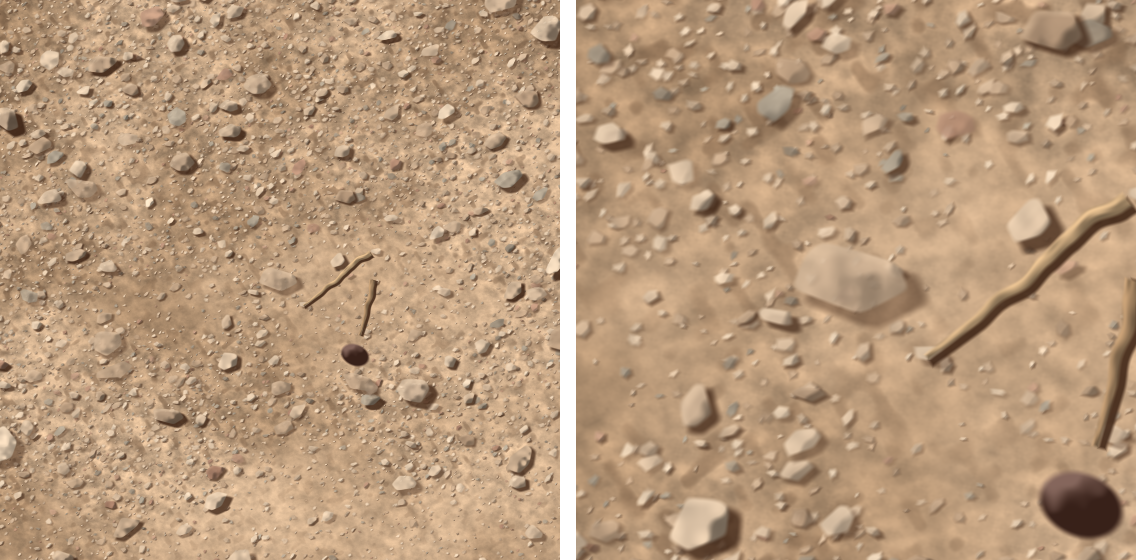
Left: the whole. Right: its middle third, enlarged.
Reproduce this texture procedurally as a three.js fragment shader.

```glsl
// Dry sandy ground strewn with angular pebbles, grit, two twigs and a dark seed.
// Noise makes the soil; jittered grids scatter rounded polygons in many sizes,
// lit from the upper left with short brown shadows to the lower right.
varying vec2 vUv;

const vec2 LIGHT = vec2(-0.77, 0.64);
const vec3 SHADOW = vec3(0.25, 0.15, 0.09);

float hash(vec2 p) {
  vec3 q = fract(vec3(p.xyx) * 0.1031);
  q += dot(q, q.yzx + 33.33);
  return fract((q.x + q.y) * q.z);
}

float noise(vec2 p) {
  vec2 i = floor(p), f = fract(p);
  f = f * f * (3.0 - 2.0 * f);
  return mix(mix(hash(i), hash(i + vec2(1.0, 0.0)), f.x),
             mix(hash(i + vec2(0.0, 1.0)), hash(i + vec2(1.0, 1.0)), f.x), f.y);
}

float fbm(vec2 p) {
  float sum = 0.0, amp = 0.5;
  for (int i = 0; i < 4; i++) {
    p = mat2(1.6, 1.2, -1.2, 1.6) * p + 7.3;
    sum += amp * noise(p);
    amp *= 0.55;
  }
  return sum / 1.01;
}

mat2 turn(float a) { return mat2(cos(a), -sin(a), sin(a), cos(a)); }

// How stony the ground is: patchy, and denser towards the top
float stoniness(vec2 p) {
  float patches = 0.65 * noise(p * 4.0 + 11.0) + 0.35 * noise(p * 11.0) + 0.7 * (p.y - 0.42);
  return 0.3 + 0.7 * smoothstep(0.2, 0.75, patches);
}

// Angular polygon of about unit radius (smooth maximum of half planes)
float polygon(vec2 q, float seed) {
  float sum = 0.0, a = seed * 6.28;
  for (int i = 0; i < 6; i++) {
    float h = hash(vec2(float(i) + 3.0, seed * 97.0));
    a += 0.75 + 0.6 * h;
    sum += exp(14.0 * (dot(q, vec2(cos(a), sin(a))) - mix(0.55, 1.0, fract(h * 7.0))));
  }
  return log(sum + 0.000001) / 14.0;
}

vec3 stoneColour(float h, float tone) {
  vec3 c = mix(vec3(0.78, 0.66, 0.54), vec3(0.95, 0.86, 0.75), tone);
  if (h > 0.9) c = mix(vec3(0.62, 0.57, 0.50), vec3(0.76, 0.71, 0.63), tone);
  if (h < 0.05) c = mix(vec3(0.70, 0.53, 0.44), vec3(0.82, 0.66, 0.55), tone);
  return c;
}

// One layer of stones, n cells across, with the given share of cells filled
void scatter(inout vec3 col, vec2 p, float n, float share, float relief) {
  vec2 g = turn(0.35) * p * n, cell = floor(g);
  for (int y = -1; y <= 1; y++)
  for (int x = -1; x <= 1; x++) {
    vec2 id = cell + vec2(float(x), float(y)), key = id + n * 3.7 + 200.0;
    float h = hash(key), k = hash(key + 41.3), m = hash(key + 87.1);
    vec2 centre = id + 0.5 + 0.75 * (vec2(k, m) - 0.5);
    if (h > share * stoniness(turn(-0.35) * centre / n)) continue;
    float pick = hash(key + 133.7), tone = hash(key + 171.9);
    float radius = mix(0.2, 0.42, pick);
    vec2 v = turn(-0.35) * (g - centre) / radius;
    if (length(v) > 2.2) continue;

    mat2 spin = turn(mix(-0.3, 1.0, k));
    vec2 squash = vec2(1.0, mix(1.1, 1.9, m));
    float soft = min(0.0019 * n / radius, 0.6);
    float body = polygon(spin * v * squash, k);
    float shade = polygon(spin * (v + LIGHT * mix(0.2, 0.6, tone)) * squash, k);
    float depth = relief * mix(0.25, 1.0, fract(tone * 9.0));
    col = mix(col, SHADOW, depth * (1.0 - smoothstep(-soft, soft + 0.12, shade)));

    // Bright upper face, darker facet on the far side, mottled surface
    float rough = noise(p * 110.0) - 0.5;
    float face = smoothstep(-0.2, 0.2, dot(v, LIGHT) + 0.3 + 0.6 * rough);
    vec3 stone = stoneColour(fract(pick * 13.0 + m), tone);
    stone *= mix(1.0 - 0.55 * depth, 1.0, face) * (1.0 + 0.2 * rough);
    col = mix(col, stone, mix(0.7, 1.0, k) * (1.0 - smoothstep(-soft, soft, body)));
  }
}

// Tapered stick from a (thin) to b (thick), slightly crooked, with its shadow
void twig(inout vec3 col, vec2 p, vec2 a, vec2 b, float width, vec3 wood) {
  vec2 axis = normalize(b - a), rel = p - a;
  float along = dot(rel, axis), len = length(b - a);
  float side = dot(rel, vec2(-axis.y, axis.x)) + 0.009 * (noise(vec2(along * 55.0, 2.0)) - 0.5);
  float ends = max(-along, along - len);
  float w = width * mix(0.35, 1.0, clamp(along / len, 0.0, 1.0));
  float shade = max(abs(side + 0.0045) - w, ends);
  float body = max(abs(side) - w, ends);
  col = mix(col, SHADOW, 0.9 * (1.0 - smoothstep(-0.001, 0.002, shade)));
  wood *= 0.8 + 0.4 * noise(vec2(along * 90.0, side * 400.0));
  wood *= mix(0.7, 1.08, smoothstep(-w, w, side));
  col = mix(col, wood, 1.0 - smoothstep(-0.0015, 0.0015, body));
}

void main() {
  vec2 p = vUv;
  float stony = stoniness(p);

  // Soil: broad tone, crumbly grain and dark specks where it is stony
  float broad = fbm(p * 2.2 + 3.0), grain = fbm(p * vec2(32.0, 38.0));
  vec3 col = mix(vec3(0.68, 0.555, 0.43), vec3(0.84, 0.71, 0.575), smoothstep(0.2, 0.75, broad));
  col *= 1.0 + (0.22 + 0.42 * stony) * (grain - 0.5) - 0.07 * (stony - 0.6);
  float crumbs = smoothstep(0.6, 0.9, noise(turn(0.6) * p * 90.0 + 50.0));
  col = mix(col, vec3(0.42, 0.31, 0.22), 0.45 * stony * crumbs);

  // Grit first, then ever larger stones
  scatter(col, p, 105.0, 0.55, 0.5);
  scatter(col, p, 62.0, 0.5, 0.65);
  scatter(col, p, 36.0, 0.42, 0.75);
  scatter(col, p, 20.0, 0.3, 0.85);
  scatter(col, p, 11.5, 0.36, 0.95);

  twig(col, p, vec2(0.54, 0.457), vec2(0.66, 0.55), 0.005, vec3(0.77, 0.64, 0.48));
  twig(col, p, vec2(0.639, 0.402), vec2(0.665, 0.5), 0.005, vec3(0.66, 0.53, 0.39));

  // Dark seed with a dull sheen
  vec2 q = turn(-0.4) * (p - vec2(0.634, 0.366)) / vec2(0.026, 0.019);
  float sheen = smoothstep(0.0, 0.8, dot(q, LIGHT) + 0.5 * noise(p * 110.0) - 0.25);
  vec3 husk = mix(vec3(0.22, 0.13, 0.10), vec3(0.52, 0.40, 0.36), sheen);
  col = mix(col, husk, 1.0 - smoothstep(0.85, 1.1, length(q)));

  gl_FragColor = vec4(col, 1.0);
}
```
